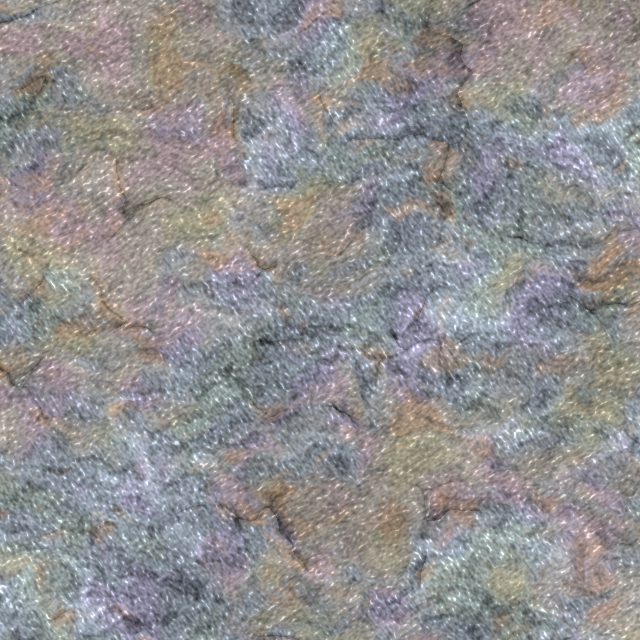
This texture is drawn by a WebGL 2 fragment shader. Its source:

```glsl
#version 300 es
precision highp float;

uniform vec2 u_resolution;
out vec4 fragColor;

vec2 hash2(vec2 cell) {
  uvec2 h = uvec2(ivec2(cell)) * uvec2(1597u, 3812u) + 7919u;
  h.x = (h.x ^ (h.y << 9)) * 74747u;
  h.y = (h.y ^ (h.x >> 13)) * 69069u;
  h.x = (h.x ^ (h.y >> 15)) * 74747u;
  h ^= h >> 16;
  return vec2(h & 65535u) / 65535.0;
}

float gradientDot(vec2 cell, vec2 offset) {
  float angle = 6.2832 * hash2(cell).x;
  return dot(vec2(cos(angle), sin(angle)), offset);
}

float gradientNoise(vec2 p) {
  vec2 i = floor(p), f = p - i;
  vec2 u = f * f * f * (f * (f * 6.0 - 15.0) + 10.0);
  vec2 e = vec2(1.0, 0.0);
  float low = mix(gradientDot(i, f), gradientDot(i + e, f - e), u.x);
  float high = mix(gradientDot(i + e.yx, f - e.yx), gradientDot(i + 1.0, f - 1.0), u.x);
  return mix(low, high, u.y);
}

float fbm(vec2 p, int octaves) {
  float sum = 0.0, gain = 1.0;
  for (int k = 0; k < octaves; k++) {
    sum += gain * gradientNoise(p);
    p = mat2(1.6, 1.2, -1.2, 1.6) * p + 17.3;
    gain *= 0.55;
  }
  return sum;
}

vec2 rotate(vec2 p, float angle) {
  float c = cos(angle), s = sin(angle);
  return vec2(c * p.x + s * p.y, c * p.y - s * p.x);
}

// x: distance to the border, y: random value of the facet, z: side of the border
vec3 facets(vec2 p) {
  vec2 base = floor(p), nearest = vec2(0.0), second = vec2(0.0);
  float d1 = 9.0, d2 = 9.0, id = 0.0;
  for (int y = -1; y <= 1; y++) {
    for (int x = -1; x <= 1; x++) {
      vec2 cell = base + vec2(x, y);
      vec2 rnd = hash2(cell);
      vec2 toSeed = cell + rnd - p;
      float d = length(toSeed);
      if (d < d1) {
        d2 = d1; second = nearest;
        d1 = d; nearest = toSeed; id = rnd.y;
      } else if (d < d2) {
        d2 = d; second = toSeed;
      }
    }
  }
  return vec3(d2 - d1, id, sign(second.y - nearest.y));
}

// Oblique strokes of crystal
float crystalGrain(vec2 p, float angle) {
  vec2 r = rotate(p, angle);
  return gradientNoise(r * vec2(85.0, 165.0)) + 0.7 * gradientNoise(r * vec2(170.0, 250.0) + 31.0);
}

float relief(vec2 p) {
  return fbm(p * vec2(15.0, 21.0) + 60.0, 4);
}

void main() {
  vec2 p = gl_FragCoord.xy / min(u_resolution.x, u_resolution.y);
  vec2 warp = vec2(fbm(p * 5.0, 4), fbm(p * 5.0 + 40.0, 4));
  vec2 q = p + 0.05 * warp;

  // Mineral zones
  float mottle = fbm(q * vec2(13.0, 17.0) + 9.0, 4);
  float warmth = smoothstep(-0.32, 0.34, fbm(q * vec2(2.3, 3.6) + 3.0, 3) + 0.45 * mottle);
  float cool = 1.0 - warmth;
  float broad = fbm(q * vec2(3.5, 5.5) + 77.0, 4);

  // Broken ledges
  vec3 facet = facets(rotate(q + 0.012 * warp.yx, 0.25) * vec2(5.0, 7.5));
  float broken = smoothstep(0.02, 0.3, fbm(p * 8.0 + 23.0, 2));
  float crack = (1.0 - smoothstep(0.01, 0.07, facet.x)) * broken;
  float ledge = (1.0 - smoothstep(0.0, 0.22, facet.x)) * broken * facet.z;

  // Light and shade
  float slope = relief(q + vec2(-0.002, 0.005)) - relief(q);
  float grain = mix(crystalGrain(p, -0.95), crystalGrain(p, 0.6), smoothstep(0.35, 0.65, warmth));
  float pits = smoothstep(0.08, 0.36, fbm(q * vec2(26.0, 34.0) + 5.0, 2));
  float bloom = smoothstep(0.05, 0.45, fbm(q * vec2(19.0, 25.0) + 51.0, 4) + 0.4 * broad);

  float tone = 0.572 + 0.085 * broad + 0.055 * mottle - 0.13 * slope;
  tone += 0.05 * (facet.y - 0.5) + 0.045 * ledge - 0.11 * crack;
  tone += bloom * mix(0.04, 0.1, cool) - pits * mix(0.05, 0.115, cool);
  tone += 0.2 * grain * mix(0.85, 1.1, cool);
  tone += 0.16 * smoothstep(0.38, 0.7, grain + 0.12 * bloom);

  // Blue slate, tan, olive and violet tints
  vec3 tint = mix(vec3(0.935, 1.0, 1.075), vec3(1.045, 1.0, 0.95), warmth);
  float hue = fbm(q * 7.0 + 90.0, 3);
  tint += vec3(0.05, -0.03, 0.05) * smoothstep(0.05, 0.4, hue);
  tint += vec3(0.0, 0.015, -0.07) * smoothstep(0.05, 0.4, -hue);
  tint += vec3(0.03, 0.0, -0.03) * gradientNoise(p * 140.0 + 12.0);
  vec3 color = tone * tint;

  // Rust stains, strongest beside the ledges
  float stain = smoothstep(0.3, 0.75, fbm(q * vec2(10.0, 13.0) + 33.0, 4) + 0.25 * warmth);
  float seam = (1.0 - smoothstep(0.0, 0.3, facet.x)) * broken * smoothstep(0.0, 0.4, mottle + 0.1);
  float rust = clamp(0.5 * stain + 0.45 * seam, 0.0, 0.7);
  color = mix(color, tone * vec3(1.12, 0.9, 0.72), rust);

  fragColor = vec4(clamp(color, 0.0, 1.0), 1.0);
}
```
